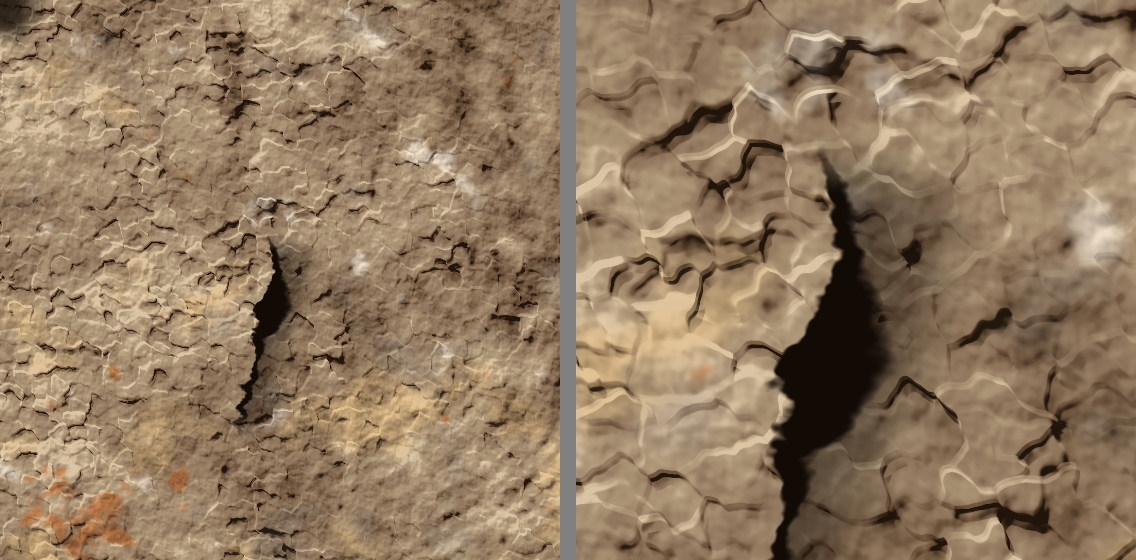
Left, the full canvas; right, a detail of the centre.
This texture is drawn by a Shadertoy shader. Its source:

```glsl
const vec3 UMBER = vec3(0.13, 0.08, 0.04);
const vec3 DARK_CLAY = vec3(0.43, 0.33, 0.235);
const vec3 CLAY = vec3(0.57, 0.47, 0.37);
const vec3 LIGHT_CLAY = vec3(0.67, 0.58, 0.46);
const vec3 DRY_CRUST = vec3(0.86, 0.77, 0.64);
const vec3 OCHRE = vec3(0.77, 0.63, 0.42);
const vec3 RUST = vec3(0.64, 0.38, 0.20);
const vec3 CHALK = vec3(0.84, 0.79, 0.72);
const vec3 SLATE = vec3(0.52, 0.47, 0.42);

const vec2 LIGHT_STEP = vec2(-0.0012, 0.0022);
const vec2 SWIRL_CENTER = vec2(0.55, 0.53);
const float CLOD_SCALE = 12.0;
const float CHIP_SCALE = 36.0;
const float GRAIN_SCALE = 50.0;
const float GROOVE_SCALE = 46.0;
const float PLATE_SHARPNESS = 55.0;
const float RELIEF = 0.36;
const float CAST_SHADOW = 0.28;
const float HEIGHT_TINT = 0.11;
const float MEAN_TONE = 0.62;

vec2 hashGradient(vec2 cell) {
  vec3 h = fract(vec3(cell.xyx) * vec3(0.1031, 0.1030, 0.0973));
  h += dot(h, h.yzx + 33.33);
  return fract((h.xx + h.yz) * h.zy) * 2.0 - 1.0;
}

float gradientNoise(vec2 p) {
  vec2 i = floor(p), f = fract(p);
  vec2 u = f * f * f * (f * (f * 6.0 - 15.0) + 10.0);
  float a = dot(hashGradient(i), f);
  float b = dot(hashGradient(i + vec2(1, 0)), f - vec2(1, 0));
  float c = dot(hashGradient(i + vec2(0, 1)), f - vec2(0, 1));
  float d = dot(hashGradient(i + vec2(1, 1)), f - vec2(1, 1));
  return mix(mix(a, b, u.x), mix(c, d, u.x), u.y);
}

float fbm(vec2 p, int octaves) {
  float sum = 0.0, amp = 1.0;
  for (int i = 0; i < octaves; i++) {
    sum += amp * gradientNoise(p);
    p = mat2(1.6, 1.2, -1.2, 1.6) * p + 17.3;
    amp *= 0.5;
  }
  return sum;
}

float blob(vec2 p, vec2 center, vec2 radius) {
  vec2 d = (p - center) / radius;
  return exp(-dot(d, d));
}

// Tilted plates of random height with softened steps between them
float plates(vec2 p) {
  vec2 base = floor(p);
  float sum = 0.0, total = 0.0;
  for (int y = -1; y <= 1; y++)
  for (int x = -1; x <= 1; x++) {
    vec2 cell = base + vec2(x, y);
    vec2 d = p - cell - 0.5 - 0.42 * hashGradient(cell);
    vec2 random = hashGradient(cell + 71.0);
    float weight = exp(-PLATE_SHARPNESS * dot(d, d));
    sum += weight * (random.x + 1.3 * dot(d, random.yx));
    total += weight;
  }
  return sum / max(total, 1e-30);
}

float swirlMask(vec2 p) {
  vec2 d = p - SWIRL_CENTER;
  return smoothstep(0.22, 0.38, length(d)) * smoothstep(-0.1, 0.2, d.x);
}

// Streaks running along arcs around the swirl center
float grooves(vec2 p, float scale) {
  vec2 d = p - SWIRL_CENTER;
  float radius = length(d) + 0.012 * gradientNoise(p * 9.0);
  return gradientNoise(vec2(radius * scale, atan(d.y, d.x) * 5.0));
}

// Ragged clods and chips, fine grain and arc grooves
float surfaceHeight(vec2 p) {
  float swirl = swirlMask(p);
  vec2 warp = vec2(fbm(p * 24.0, 3), fbm(p * 24.0 + 50.0, 3));
  vec2 q = (p + 0.02 * warp) * vec2(0.9, 1.15);
  float patchy = clamp(0.85 + 1.5 * gradientNoise(p * 5.0 + 9.0), 0.35, 1.3);
  float clods = 0.75 * plates(q * CLOD_SCALE) + 0.8 * plates(q * CHIP_SCALE + 30.0);
  float grain = 1.15 * fbm(p * GRAIN_SCALE, 3);
  return clods * patchy * (1.0 - 0.5 * swirl) + grain
       + 1.5 * swirl * grooves(p, GROOVE_SCALE);
}

// Deep central crack: crisp ragged left lip, soft right wall
float crackDepth(vec2 p) {
  float ends = smoothstep(0.20, 0.27, p.y) * (1.0 - smoothstep(0.55, 0.59, p.y));
  float pathX = mix(0.425, 0.50, smoothstep(0.22, 0.54, p.y))
              - 0.02 * smoothstep(0.52, 0.59, p.y);
  float halfWidth = (0.007 + 0.021 * exp(-pow((p.y - 0.455) / 0.042, 2.0))) * ends;
  float dx = p.x - pathX + 0.024 * fbm(p * vec2(19.0, 30.0), 4);
  float leftLip = smoothstep(-halfWidth - 0.002, -halfWidth + 0.003, dx);
  float core = 1.0 - smoothstep(halfWidth * 0.6, halfWidth * 1.4 + 0.006, dx);
  float wall = 0.5 * (1.0 - smoothstep(0.0, 0.085, dx));
  return leftLip * max(core, wall) * ends;
}

vec3 clayRamp(float tone) {
  vec3 c = mix(UMBER, DARK_CLAY, smoothstep(-0.05, 0.28, tone));
  c = mix(c, CLAY, smoothstep(0.24, 0.52, tone));
  c = mix(c, LIGHT_CLAY, smoothstep(0.48, 0.76, tone));
  return mix(c, DRY_CRUST, smoothstep(0.72, 1.05, tone));
}

void mainImage(out vec4 fragColor, in vec2 fragCoord) {
  vec2 p = fragCoord / iResolution.y;
  float rough = fbm(p * 16.0 + 5.1, 4);
  float swirl = swirlMask(p);

  // Light from the upper left, with shadows cast under overhangs
  float height = surfaceHeight(p);
  float slope = surfaceHeight(p - LIGHT_STEP) - surfaceHeight(p + LIGHT_STEP);
  float relief = clamp(slope, -1.3, 0.0) + 0.8 * clamp(slope, 0.0, 1.0);
  float overhang = surfaceHeight(p + 3.5 * LIGHT_STEP) - height;
  float tone = MEAN_TONE + RELIEF * relief + HEIGHT_TINT * height;
  tone -= CAST_SHADOW * smoothstep(0.5, 1.6, overhang);
  tone += 0.56 * fbm(p * 2.8 + 11.0, 3) + 0.3 * fbm(p * 20.0, 3);
  tone += swirl * (0.45 * grooves(p, 17.0) - 0.07);
  tone += 0.12 * blob(p, vec2(0.36, 0.5), vec2(0.13, 0.12));

  // Vertical hollow and scattered pits
  vec2 ragged = p + 0.02 * vec2(rough, -rough);
  tone -= 0.38 * blob(ragged, vec2(0.42, 0.80), vec2(0.022, 0.11));
  tone -= 0.5 * blob(ragged, vec2(0.415, 0.925), vec2(0.03, 0.012));
  tone -= 0.5 * smoothstep(0.46, 0.75, fbm(p * vec2(14.0, 10.0) + 41.0, 4));
  vec3 color = clayRamp(tone);

  // Mineral stains, shaded by the same relief
  float shade = clamp(1.0 + 0.9 * (tone - MEAN_TONE), 0.3, 1.2);
  float ochre = smoothstep(0.2, 0.55, fbm(p * 5.5 + 61.0, 4) + 0.2 - 0.35 * p.y);
  float slate = smoothstep(0.2, 0.5, fbm(p * 7.0 + 83.0, 4));
  float chalk = smoothstep(0.34, 0.6, fbm(p * 9.0 + 97.0, 4) + 0.06 * height
              + 0.45 * blob(p, vec2(0.32, 0.84), vec2(0.04, 0.09)));
  float rust = smoothstep(0.36, 0.75, fbm(p * 17.0 + 131.0, 4) - 0.08
             + 0.75 * blob(p, vec2(0.15, 0.08), vec2(0.14, 0.10)));
  color = mix(color, OCHRE * shade, 0.5 * ochre);
  color = mix(color, SLATE * shade, 0.35 * slate);
  color = mix(color, CHALK * shade, 0.75 * chalk);
  color = mix(color, RUST * shade, 0.8 * rust);

  // Deep shadows
  float corner = 1.0 - smoothstep(0.02, 0.10, length(p - vec2(0.0, 1.0)) + 0.03 * rough);
  color = mix(color, UMBER * 0.5, max(crackDepth(p), 0.8 * corner));
  fragColor = vec4(clamp(color, 0.0, 1.0), 1.0);
}
```
